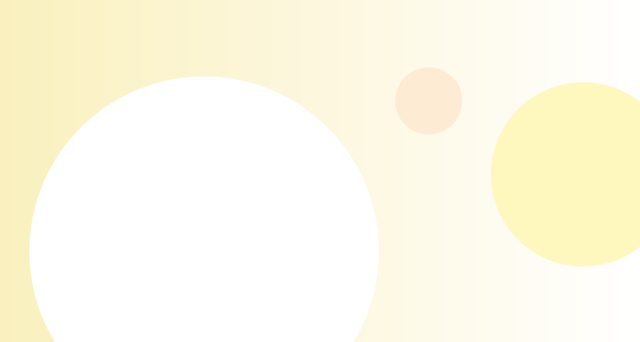
Reproduce this background procedurally as a Shadertoy shader.

```glsl
const vec3 CREAM = vec3(0.98, 0.942, 0.745);
const vec3 WHITE = vec3(1.0);
const vec3 PEACH = vec3(0.992, 0.922, 0.832);
const vec3 LEMON = vec3(0.998, 0.969, 0.745);

// Faint warm band near the middle of the gradient
const vec3 WARM_TINT = vec3(0.005, -0.004, 0.0);
const float WARM_CENTER = 0.525;
const float WARM_WIDTH = 0.035;

// Discs: center x, center y, radius, in canvas heights
const vec3 WHITE_DISC = vec3(0.597, 0.2655, 0.511);
const vec3 PEACH_DISC = vec3(1.2534, 0.705, 0.0981);
const vec3 LEMON_DISC = vec3(1.705, 0.490, 0.2694);

float discMask(vec2 p, vec3 disc, float pixel) {
    float distanceToEdge = length(p - disc.xy) - disc.z;
    return 1.0 - smoothstep(-0.75 * pixel, 0.75 * pixel, distanceToEdge);
}

vec3 background(float x) {
    float band = (x - WARM_CENTER) / WARM_WIDTH;
    return mix(CREAM, WHITE, x) + WARM_TINT * exp(-band * band);
}

void mainImage(out vec4 fragColor, in vec2 fragCoord) {
    vec2 p = fragCoord / iResolution.y;
    float pixel = 1.0 / iResolution.y;

    vec3 color = background(fragCoord.x / iResolution.x);
    color = mix(color, WHITE, discMask(p, WHITE_DISC, pixel));
    color = mix(color, PEACH, discMask(p, PEACH_DISC, pixel));
    color = mix(color, LEMON, discMask(p, LEMON_DISC, pixel));

    fragColor = vec4(color, 1.0);
}
```
